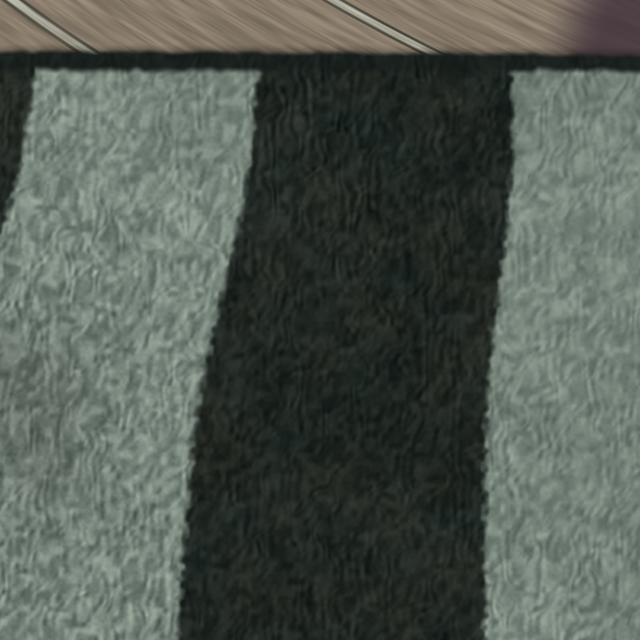
A WebGL 1 fragment shader for this texture:

```glsl
precision highp float;
uniform vec2 u_resolution;

#define PILE_FREQ 68.0
#define PILE_WARP 1.1
#define EDGE_SOFT 0.0075
#define EDGE_FRAY 0.010
#define HEM_BOTTOM 0.890
#define HEM_TOP 0.919
#define PLANK_WIDTH 0.5
#define PALE_LOW vec3(0.325, 0.378, 0.350)
#define PALE_HIGH vec3(0.580, 0.632, 0.585)
#define DARK_LOW vec3(0.062, 0.088, 0.076)
#define DARK_HIGH vec3(0.205, 0.228, 0.205)
#define WOOD vec3(0.525, 0.475, 0.412)

float hash(vec2 p) {
  vec3 q = fract(p.xyx * vec3(0.1031, 0.1030, 0.0973));
  q += dot(q, q.yzx + 33.33);
  return fract((q.x + q.y) * q.z);
}

float noise(vec2 p) {
  vec2 i = floor(p);
  vec2 f = p - i;
  f = f * f * (3.0 - 2.0 * f);
  float low = mix(hash(i), hash(i + vec2(1.0, 0.0)), f.x);
  float high = mix(hash(i + vec2(0.0, 1.0)), hash(i + 1.0), f.x);
  return mix(low, high, f.y);
}

// Height of the terry loops: short slanted tufts with scraps of ribbing
float pileHeight(vec2 p) {
  vec2 drift = vec2(noise(p * 32.0 + 40.0), noise(p * 32.0 + 83.0)) - 0.5;
  vec2 q = p + 0.016 * drift;
  q.x -= 0.25 * q.y;
  float tuft = noise(q * vec2(124.0, 84.0) + 17.0) - 0.5;
  float clump = noise(q * vec2(62.0, 42.0) + 29.0) - 0.5;
  float fiber = noise(p * 200.0 + 71.0) - 0.5;

  // Ribs gather near the top middle and break up elsewhere
  float bend = noise(p * vec2(50.0, 36.0) + 9.0);
  float rib = sin(6.2832 * (p.x * PILE_FREQ + PILE_WARP * bend));
  float gathered = 1.0 - smoothstep(0.05, 0.35, length((p - vec2(0.53, 0.80)) * vec2(1.3, 1.0)));
  float scraps = smoothstep(0.3, 0.8, noise(p * vec2(38.0, 26.0) + 55.0));
  rib *= scraps * (0.13 + 0.05 * gathered) + 0.05 * gathered;
  return 0.5 + 0.62 * tuft - 0.20 * clump + 0.16 * fiber + rib;
}

// Leaning stripe borders; the sign alternates between dark and pale
float paleMask(vec2 p) {
  float fray = EDGE_FRAY * (noise(p * 105.0 + 5.0) - 0.5);
  float pale = 0.0;
  for (int i = 0; i < 3; i++) {
    float k = float(i);
    float foot = -0.155 + 0.431 * k + 0.0255 * k * (k - 1.0);
    float lean = (0.17 - 0.085 * k) * p.y;
    float curve = (0.06 - 0.009 * k) * smoothstep(0.3, 0.78, p.y);
    float side = smoothstep(-EDGE_SOFT, EDGE_SOFT, p.x + fray - foot - lean - curve);
    pale += side * (1.0 - 2.0 * mod(k, 2.0));
  }
  return pale;
}

vec3 towelColor(vec2 p) {
  float h = pileHeight(p) - 0.5;
  float patches = noise(p * 6.0 + 3.0) - 0.5;
  float mottle = noise(p * 19.0 + 23.0) - 0.5;
  // Loops look flatter and softer toward the upper right
  float contrast = mix(1.4, 0.9, smoothstep(0.4, 1.5, p.x + p.y));
  vec3 pale = mix(PALE_LOW, PALE_HIGH, 0.55 + h * contrast);
  pale *= 1.0 + 0.10 * patches + 0.07 * mottle;
  float smudge = length((p - vec2(0.07, 0.36)) * vec2(1.0, 0.8));
  pale *= 1.0 - 0.13 * (1.0 - smoothstep(0.02, 0.20, smudge));

  vec3 dark = mix(DARK_LOW, DARK_HIGH, 0.46 + 0.95 * h + 0.22 * mottle + 0.12 * patches);
  float tint = noise(p * 16.0 + 60.0) - 0.5;
  dark += tint * vec3(0.022, 0.0, -0.006);
  vec3 color = mix(dark, pale, paleMask(p));

  // Dark bound hem along the upper side
  float hem = HEM_BOTTOM + 0.007 * (noise(p * vec2(70.0, 30.0)) - 0.5);
  float hemMask = smoothstep(hem - 0.007, hem + 0.007, p.y);
  return mix(color, DARK_LOW + 0.035 + 0.06 * h, hemMask);
}

vec3 floorColor(vec2 p) {
  float drop = 1.0 - p.y;
  float across = p.x - drop * (1.33 + 0.8 * p.x);
  float streak = noise(vec2(across * 70.0, p.y * 24.0));
  float fine = noise(vec2(across * 180.0, p.y * 50.0) + 31.0);
  vec3 color = WOOD * (0.82 + 0.24 * streak + 0.16 * fine);

  // Slanted seams: a worn bright strip between two thin dark lines
  float seam = abs(mod(across - 0.02 + 0.5 * PLANK_WIDTH, PLANK_WIDTH) - 0.5 * PLANK_WIDTH);
  float line = 1.0 - smoothstep(0.001, 0.007, abs(seam - 0.014));
  float glint = 1.0 - smoothstep(0.005, 0.013, seam);
  color = mix(color, vec3(0.74, 0.76, 0.71), glint * (0.45 + 0.5 * fine));
  color = mix(color, vec3(0.20, 0.21, 0.18), line * (0.5 + 0.4 * streak));

  // Plum shadow in the far corner
  float shadow = smoothstep(0.84, 0.95, p.x + 0.3 * (0.96 - p.y));
  return mix(color, vec3(0.29, 0.235, 0.255) + 0.03 * streak, shadow);
}

void main() {
  vec2 p = gl_FragCoord.xy / u_resolution;
  float rim = HEM_TOP - 0.006 * p.x * p.x + 0.004 * (noise(p * 60.0) - 0.5);
  float beyond = smoothstep(rim - 0.005, rim + 0.005, p.y);
  float contact = 1.0 - smoothstep(rim, rim + 0.014, p.y);
  vec3 ground = floorColor(p) * (1.0 - 0.25 * contact);
  gl_FragColor = vec4(mix(towelColor(p), ground, beyond), 1.0);
}
```
